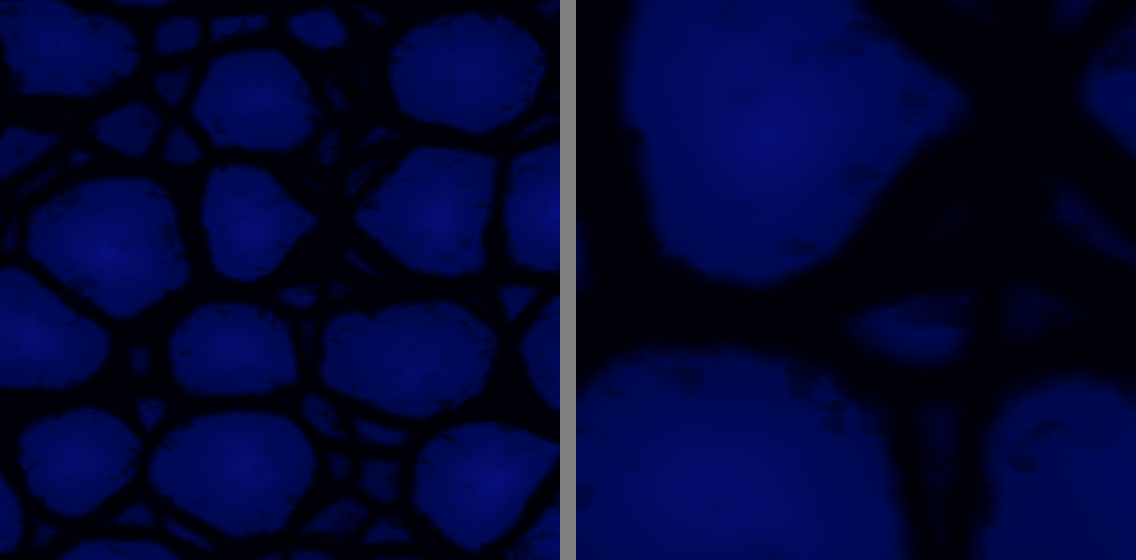
Left: the whole. Right: its middle third, enlarged.
A Shadertoy shader for this texture:

```glsl
// Dark blue rubble wall: large glowing stones with small ones wedged into black joints.

#define BIG_CELL 0.25      // spacing of the large stones
#define SMALL_CELL 0.10    // spacing of the filler stones
#define STRETCH 0.80       // below 1 widens the stones
#define WARP 0.030         // bending of the outlines
#define ROUGH 0.006        // chipping of the outlines
#define JOINT 0.008        // widest plain joint
#define UNDERCUT 0.010     // extra shadow below each stone
#define EDGE_SOFT 0.017    // blur of the stone edges
#define ROUNDING 0.005     // rounding of the corners
#define STONE_BLUE 0.290   // blue level of a plain face
#define GLOW_BLUE 0.190    // blue added at a stone's centre
#define SEED 4.7

float hash(vec2 p) {
    return fract(sin(dot(p, vec2(127.1, 311.7)) + SEED) * 43758.5453);
}

float noise(vec2 p) {
    vec2 i = floor(p), f = fract(p);
    f = f * f * (3.0 - 2.0 * f);
    return mix(mix(hash(i), hash(i + vec2(1, 0)), f.x),
               mix(hash(i + vec2(0, 1)), hash(i + vec2(1, 1)), f.x), f.y);
}

float fbm(vec2 p) {
    float sum = 0.0, amp = 0.533;
    for (int i = 0; i < 4; i++) {
        sum += amp * noise(p);
        p = p * 2.03 + 17.3;
        amp *= 0.5;
    }
    return sum;
}

// Nearby stone k: centre in xy, squared radius in z, 1 in w if large.
// The first 25 come from the large grid, the next 25 from the filler grid.
vec4 stone(int k, vec2 p) {
    bool big = k < 25;
    int n = k % 25;
    float size = big ? BIG_CELL : SMALL_CELL;
    vec2 cell = floor(p / size) + vec2(n % 5 - 2, n / 5 - 2);
    vec2 key = cell + (big ? 40.0 : 90.0);
    vec2 jitter = vec2(hash(key), hash(key + 31.4)) - 0.5;
    float radius = size * (big ? mix(0.38, 0.58, hash(key + 57.2))
                               : mix(0.05, 0.38, hash(key + 57.2)));
    return vec4((cell + 0.5 + 0.65 * jitter) * size, radius * radius, big ? 1.0 : 0.0);
}

float power(vec2 p, vec4 s) {
    vec2 d = p - s.xy;
    return dot(d, d) - s.z;
}

void mainImage(out vec4 fragColor, in vec2 fragCoord) {
    vec2 uv = fragCoord / iResolution.y;

    // Bend and chip the outlines
    vec2 p = uv * vec2(STRETCH, 1.0);
    p += WARP * (vec2(noise(uv * 7.0), noise(uv * 7.0 + 43.0)) - 0.5);
    p += ROUGH * (vec2(fbm(uv * 38.0), fbm(uv * 38.0 + 71.0)) - 0.5) * 2.0;

    // Find the stone that owns this point
    vec4 own = vec4(0.0);
    float ownPower = 1e5;
    for (int k = 0; k < 50; k++) {
        vec4 s = stone(k, p);
        float w = power(p, s);
        if (w < ownPower) { ownPower = w; own = s; }
    }

    // Smooth distance to its borders, with a wider joint on the underside
    float joint = 0.002 + JOINT * smoothstep(0.3, 0.8, noise(uv * 9.0 + 12.0));
    float sum = 1e-9;
    for (int k = 0; k < 50; k++) {
        vec4 s = stone(k, p);
        vec2 toOther = s.xy - own.xy;
        float span = length(toOther);
        if (span < 1e-4) continue;
        float edge = (power(p, s) - ownPower) / (2.0 * span);
        edge -= joint + UNDERCUT * max(0.0, -toOther.y / span);
        sum += exp(-edge / ROUNDING);
    }
    float inside = -ROUNDING * log(sum);
    float body = smoothstep(-0.002, EDGE_SOFT, inside);

    // Face tone: broad relief, centre glow on large stones, dimmer fillers
    float tint = hash(floor(own.xy * 977.0));
    float blue = STONE_BLUE + 0.045 * smoothstep(0.01, 0.08, inside);
    blue += 0.07 * (fbm(uv * vec2(14.0, 18.0)) - 0.5);
    blue += own.w * GLOW_BLUE * mix(0.35, 1.0, tint) * exp(-length(p - own.xy) / 0.055);
    blue *= mix(mix(0.75, 1.08, tint), 1.0, own.w);

    // Pits and cracks gather towards the rim
    float pits = smoothstep(0.55, 0.75, fbm(uv * vec2(30.0, 46.0) + 8.0));
    blue *= 1.0 - pits * mix(0.55, 0.10, smoothstep(0.0, 0.05, inside));

    blue = mix(0.035, blue, body);
    fragColor = vec4(0.2 * max(0.0, blue - 0.36), max(0.0, 0.133 * blue - 0.01), blue, 1.0);
}
```
